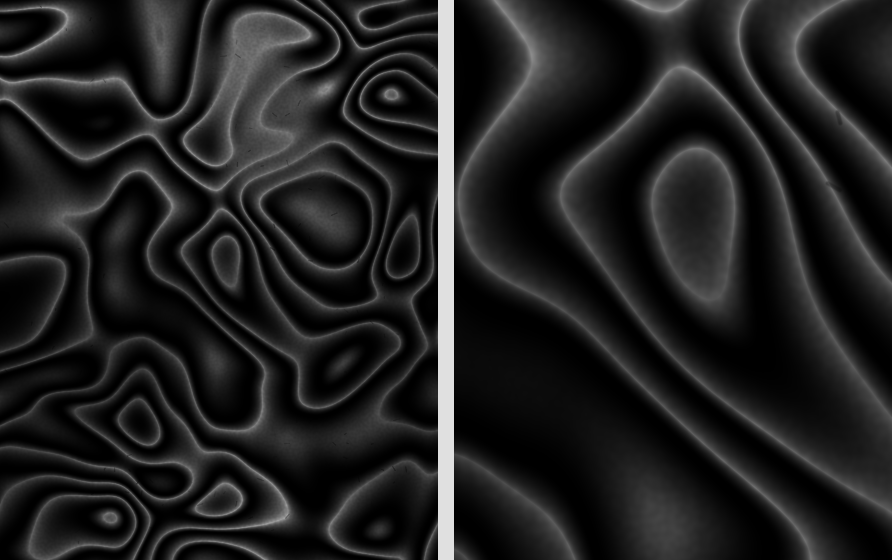
Left: the whole. Right: its middle third, enlarged.
This texture is drawn by a WebGL 1 fragment shader. Its source:

```glsl
precision highp float;

// Dark liquid contours: a warped gradient-noise height field is cut into
// repeating bands, each with a thin bright crest that fades into black.
// A grey pool, slow light, fine grain and tiny scratches age the surface.

#define FIELD_SCALE 5.3    // noise cells per canvas height
#define BAND_COUNT 3.6     // bands per unit of height
#define BAND_SKEW 0.30     // share of a band on the steep side
#define WARP 0.55          // bending of the field
#define GLOW 0.27          // broad grey of a band
#define GLOW_FALLOFF 1.7
#define CREST 0.15         // thin line on top of it
#define CREST_SHARPNESS 10.0
#define LIGHT_VARIATION 0.80
#define POOL_GREY 0.29     // flat grey of the pool
#define GRAIN 0.13
#define SCRATCH_DEPTH 0.30

uniform vec2 u_resolution;

vec2 hash2(vec2 p) {
  vec3 q = fract(p.xyx * vec3(0.1031, 0.1030, 0.0973));
  q += dot(q, q.yzx + 33.33);
  return fract((q.xx + q.yz) * q.zy);
}

vec2 direction(vec2 cell) {
  float angle = 6.28319 * hash2(cell + 71.0).x;
  return vec2(cos(angle), sin(angle));
}

float gradientNoise(vec2 p) {
  vec2 cell = floor(p);
  vec2 f = p - cell;
  vec2 blend = f * f * f * (f * (f * 6.0 - 15.0) + 10.0);
  vec2 right = vec2(1.0, 0.0);
  vec2 up = vec2(0.0, 1.0);
  float a = dot(direction(cell), f);
  float b = dot(direction(cell + right), f - right);
  float c = dot(direction(cell + up), f - up);
  float d = dot(direction(cell + 1.0), f - 1.0);
  return mix(mix(a, b, blend.x), mix(c, d, blend.x), blend.y);
}

// Smooth rolling height, bent by a second pair of noises;
// a slow noise makes some regions steep and others flat
float height(vec2 p) {
  float steepness = 1.0 + 0.9 * gradientNoise(p * 0.45 + 83.1);
  vec2 bend = vec2(gradientNoise(p * 0.8 + 13.7), gradientNoise(p * 0.8 + 47.2));
  p += WARP * bend;
  vec2 turned = mat2(0.8, 0.6, -0.6, 0.8) * p;
  float rolling = gradientNoise(p + 5.3) + 0.35 * gradientNoise(turned * 0.6 + 21.0);
  return steepness * rolling + 0.07 * gradientNoise(turned * 2.1 + 9.4);
}

// Brightness across one band: cusped crest, skewed flanks, black trough
float band(float h, float crest) {
  float phase = fract(h * BAND_COUNT + 0.22);
  float away = phase < BAND_SKEW ? phase / BAND_SKEW
                                 : (1.0 - phase) / (1.0 - BAND_SKEW);
  return GLOW * pow(max(1.0 - 1.08 * away, 0.0), GLOW_FALLOFF)
       + crest * exp(-CREST_SHARPNESS * away);
}

// Soft mask of the grey pool with an uneven rim
float pool(vec2 uv) {
  vec2 wobble = vec2(gradientNoise(uv * 6.0 + 3.0), gradientNoise(uv * 6.0 + 55.0));
  float reach = length((uv - vec2(0.49, 0.80) + 0.09 * wobble) * vec2(1.25, 1.0));
  return 0.85 * (1.0 - smoothstep(0.07, 0.19, reach));
}

// One short, randomly turned dark mark in some of the cells
float scratches(vec2 p) {
  vec2 cell = floor(p);
  vec2 pick = hash2(cell + 150.0);
  vec2 along = direction(cell + 310.0);
  vec2 offset = p - cell - 0.35 - 0.3 * hash2(cell + 230.0);
  float reach = 0.04 + 0.22 * pick.y;
  float dist = length(offset - along * clamp(dot(offset, along), -reach, reach));
  return step(0.82, pick.x) * (1.0 - smoothstep(0.02, 0.09, dist));
}

void main() {
  vec2 uv = gl_FragCoord.xy / u_resolution.y;

  // Average four samples to keep the crests smooth
  float crest = CREST * (1.0 + 1.2 * gradientNoise(uv * 5.0 + 17.0));
  float shade = 0.0;
  for (int j = 0; j < 2; j++) {
    for (int i = 0; i < 2; i++) {
      vec2 shift = (vec2(float(i), float(j)) - 0.5) * 0.5 / u_resolution.y;
      shade += 0.25 * band(height((uv + shift) * FIELD_SCALE), crest);
    }
  }

  // Slow light, a little stronger towards the top, then the pool
  float light = 1.0 + LIGHT_VARIATION * gradientNoise(uv * 2.3 + 31.6);
  shade *= light * mix(0.9, 1.1, uv.y);
  shade = mix(shade, POOL_GREY + 0.3 * shade, pool(uv));

  // Worn surface: fine grain, soft smudges and scratches
  float grain = gradientNoise(uv * 190.0) + 0.7 * gradientNoise(uv * vec2(60.0, 38.0) + 8.0);
  float wear = 1.0 + GRAIN * grain;
  float worn = smoothstep(-0.1, 0.3, gradientNoise(uv * 4.0 + 64.0));
  wear -= SCRATCH_DEPTH * max(worn, pool(uv)) * scratches(uv * 46.0);

  gl_FragColor = vec4(vec3(shade * wear), 1.0);
}
```
